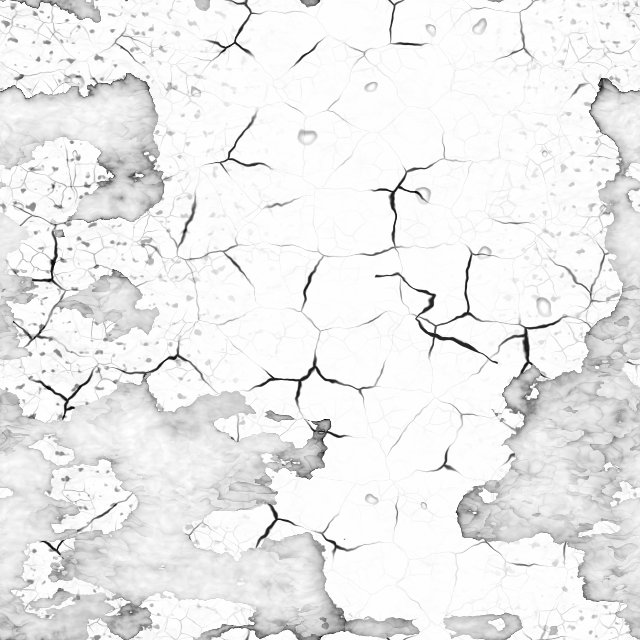
Write a Shadertoy shader that draws this texture map.

```glsl
const float PLASTER_TONE = 0.997;
const float BARE_TONE = 0.975;
const float EDGE_ROUGHNESS = 0.075;   // wander of the plaster outline
const float ISLAND_LEVEL = 0.13;      // higher leaves fewer loose flakes
const float CLIFF_DARK = 0.62;        // narrow shadow under the outline
const float CLIFF_SOFT = 0.2;         // wide shadow under the outline
const float LEDGE_COUNT = 5.0;
const float LEDGE_DARK = 0.36;
const float WIRE_DARK = 0.13;
const float CRACK_WARP = 0.018;
const float CRACK_DARK = 0.8;
const vec2 CRACK_CELLS = vec2(10.0, 12.0);
const vec2 ROUGH_CELLS = vec2(34.0, 38.0);

// Plaster sheets: centre, half size
const vec4 SHEETS[6] = vec4[6](
    vec4(0.50, 0.68, 0.255, 0.325), vec4(0.58, 0.715, 0.36, 0.295),
    vec4(0.63, 0.29, 0.105, 0.17), vec4(0.685, 0.10, 0.18, 0.07),
    vec4(0.12, 0.93, 0.15, 0.07), vec4(0.13, 0.64, 0.06, 0.05));
// Course of the widest crack
const vec2 FISSURE[7] = vec2[7](
    vec2(0.586, 0.570), vec2(0.625, 0.566), vec2(0.677, 0.542), vec2(0.651, 0.503),
    vec2(0.664, 0.482), vec2(0.716, 0.469), vec2(0.775, 0.434));

vec2 hash2(vec2 p) {
    return fract(sin(vec2(dot(p, vec2(127.1, 311.7)), dot(p, vec2(269.5, 183.3)))) * 43758.5453);
}

// Gradient noise that repeats over the unit square
float corner(vec2 i, vec2 f, vec2 c, vec2 freq, float seed) {
    return dot(hash2(mod(i + c, freq) + seed * 17.3) * 2.0 - 1.0, f - c);
}

float noise(vec2 uv, vec2 freq, float seed) {
    vec2 p = uv * freq, i = floor(p), f = p - i;
    vec2 u = f * f * f * (f * (f * 6.0 - 15.0) + 10.0);
    return mix(mix(corner(i, f, vec2(0, 0), freq, seed), corner(i, f, vec2(1, 0), freq, seed), u.x),
               mix(corner(i, f, vec2(0, 1), freq, seed), corner(i, f, vec2(1, 1), freq, seed), u.x), u.y);
}

float fbm(vec2 uv, vec2 freq, int octaves, float seed) {
    float sum = 0.0, amp = 1.0;
    for (int k = 0; k < octaves; k++) {
        sum += amp * noise(uv, freq, seed + float(k));
        freq *= 2.0;
        amp *= 0.5;
    }
    return sum;
}

// Distance to the nearest border between scattered cells
float cellBorder(vec2 uv, vec2 freq) {
    vec2 p = uv * freq, i = floor(p), f = p - i, home = vec2(0), toHome = vec2(9);
    for (int y = -1; y <= 1; y++)
    for (int x = -1; x <= 1; x++) {
        vec2 c = vec2(x, y), r = c + hash2(mod(i + c, freq)) - f;
        if (dot(r, r) < dot(toHome, toHome)) { toHome = r; home = c; }
    }
    float d = 9.0;
    for (int y = -2; y <= 2; y++)
    for (int x = -2; x <= 2; x++) {
        vec2 c = home + vec2(x, y), r = c + hash2(mod(i + c, freq)) - f, gap = r - toHome;
        if (dot(gap, gap) > 1e-4) d = min(d, dot(0.5 * (r + toHome), normalize(gap)));
    }
    return d / freq.y;
}

float sheetDistance(vec2 uv) {
    float d = 1.0;
    for (int k = 0; k < 6; k++) {
        vec2 q = abs(fract(uv - SHEETS[k].xy + 0.5) - 0.5) - SHEETS[k].zw;
        d = min(d, length(max(q, 0.0)) + min(max(q.x, q.y), 0.0));
    }
    return d;
}

float fissureDistance(vec2 p) {
    float d = 1.0;
    for (int k = 0; k < 6; k++) {
        vec2 a = p - FISSURE[k], b = FISSURE[k + 1] - FISSURE[k];
        d = min(d, length(a - b * clamp(dot(a, b) / dot(b, b), 0.0, 1.0)));
    }
    return d;
}

// Small crescent dents in a few cells
float dents(vec2 uv) {
    vec2 freq = vec2(11.0), i = floor(uv * freq), h = hash2(mod(i, freq) + 5.7);
    vec2 r = (fract(uv * freq) - 0.3 - 0.4 * h) / freq;
    float size = 0.005 + 0.007 * h.y, d = length(r);
    float shade = 0.35 + 0.65 * smoothstep(-size, size, r.y);
    return step(h.x, 0.2) * shade * smoothstep(0.3 * size, size, d) * smoothstep(1.25 * size, size, d);
}

float stroke(float d, float halfWidth, float px) {
    return 1.0 - smoothstep(halfWidth - px, halfWidth + px, d);
}

void mainImage(out vec4 fragColor, in vec2 fragCoord) {
    vec2 uv = fragCoord / iResolution.xy;
    float px = 0.8 / iResolution.y;
    vec2 bent = uv + CRACK_WARP * vec2(fbm(uv, vec2(14), 4, 1.0), fbm(uv, vec2(14), 4, 9.0));
    float crumbly = pow(0.5 + 0.5 * cos(6.2832 * (uv.x - 0.09)), 2.0);

    // Plaster outline with loose flakes
    float sheet = sheetDistance(uv) + EDGE_ROUGHNESS * (1.0 + crumbly) * fbm(uv, vec2(7), 6, 20.0);
    float flake = 0.14 * (ISLAND_LEVEL - fbm(uv, vec2(5, 8), 6, 30.0));
    float d = min(sheet, flake);
    float plaster = smoothstep(px, -px, d);

    // Bare wall: stepped ledges, wiry ridges, cliff shadow
    float steps = fbm(bent, vec2(4, 9), 5, 40.0) * LEDGE_COUNT;
    float past = fract(steps);
    float ledge = exp(-6.0 * past) * smoothstep(0.0, clamp(fwidth(steps), 0.01, 0.5), past);
    float patches = smoothstep(-0.2, 0.35, fbm(uv, vec2(5, 7), 3, 50.0));
    float wires = exp(-35.0 * abs(fbm(bent, vec2(9, 16), 4, 60.0)))
                + 0.6 * exp(-20.0 * abs(fbm(bent, vec2(24, 42), 3, 70.0)));
    float depth = mix(0.35, 1.0, smoothstep(0.06, 0.0, sheet));
    float biting = smoothstep(-0.25, 0.3, noise(uv, vec2(9), 80.0));
    float below = max(d, 0.0);
    float bare = BARE_TONE - LEDGE_DARK * ledge * patches - 0.05 * patches
               - WIRE_DARK * wires * (0.25 + 0.75 * patches)
               + 0.07 * fbm(bent, vec2(60, 90), 2, 90.0)
               - depth * (CLIFF_DARK * biting * exp(-below / 0.004) + CLIFF_SOFT * exp(-below / 0.03));

    // Plaster face: cracks that swell and fade, crumbs, dents
    float band = exp(-pow((uv.y - 0.48) / 0.2, 2.0));
    float open = smoothstep(-0.05, 0.45, fbm(uv, vec2(9), 2, 100.0) + 0.2 * band - 0.03);
    float crack = stroke(cellBorder(bent, CRACK_CELLS), mix(0.0003, 0.0018, open), px)
                * (0.08 + CRACK_DARK * open);
    float swell = smoothstep(-0.3, 0.3, noise(uv, vec2(24), 110.0));
    crack = max(crack, 0.85 * stroke(fissureDistance(bent), mix(0.001, 0.0035, swell), px));
    float crumbs = smoothstep(0.0, 0.4, noise(uv, vec2(16), 120.0) + 0.1);
    float rough = stroke(cellBorder(bent, ROUGH_CELLS), 0.0006, px) * crumbs * (0.12 + 0.6 * crumbly);
    float specks = smoothstep(0.22, 0.5, fbm(uv, vec2(70), 2, 130.0)) * crumbly;
    float face = PLASTER_TONE - crack - 0.5 * rough - 0.45 * specks - 0.3 * dents(bent)
               - 0.035 * wires * (0.3 + crumbly);

    fragColor = vec4(vec3(clamp(mix(bare, face, plaster), 0.05, 1.0)), 1.0);
}
```
